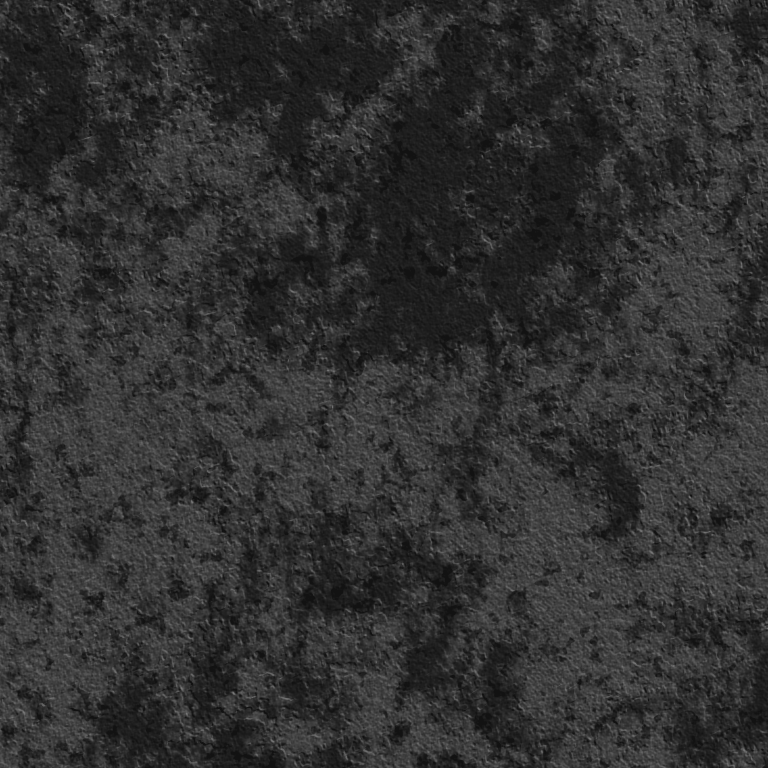
Write a WebGL 2 fragment shader that draws this texture.

```glsl
#version 300 es
precision highp float;

uniform vec2 u_resolution;
out vec4 fragColor;

float hash(vec2 p) {
    return fract(sin(dot(p, vec2(127.1, 311.7))) * 43758.5);
}

float noise(vec2 p) {
    vec2 cell = floor(p);
    vec2 f = fract(p);
    vec2 w = f * f * (3.0 - 2.0 * f);
    float low = mix(hash(cell), hash(cell + vec2(1.0, 0.0)), w.x);
    float high = mix(hash(cell + vec2(0.0, 1.0)), hash(cell + vec2(1.0, 1.0)), w.x);
    return mix(low, high, w.y);
}

// Normalised fractal noise; each octave is turned to hide the lattice
float fbm(vec2 p, int octaves, float gain) {
    const mat2 turn = mat2(0.8, 0.6, -0.6, 0.8);
    float sum = 0.0;
    float total = 0.0;
    float weight = 1.0;
    for (int i = 0; i < octaves; i++) {
        sum += weight * noise(p);
        total += weight;
        weight *= gain;
        p = turn * p * 2.03 + vec2(17.3, 9.1);
    }
    return sum / total;
}

// Worn paint: 0 is the dark ground, 1 is the pale coat
float paintCoverage(vec2 p) {
    vec2 drift = vec2(noise(p * 9.0 + 31.0), noise(p * 9.0 + 57.0)) - 0.5;
    float patches = fbm((p + 0.05 * drift) * vec2(5.6, 4.4) + 5.0, 5, 0.68) - 0.5;
    float mottle = fbm(p * vec2(34.0, 27.0) + 44.0, 4, 0.85) - 0.5;
    float streaks = noise(p * vec2(85.0, 9.0) + 80.0) - 0.5;
    return smoothstep(-0.18, 0.2, patches * 1.1 + mottle * 0.75 + streaks * 0.07);
}

// Height of the crust: ragged flakes over a fine leathery grain
float crustHeight(vec2 p, float roughness) {
    float flakes = smoothstep(0.42, 0.58, fbm(p * 70.0 + 11.0, 3, 0.7));
    float grain = fbm(p * 215.0 + 3.0, 2, 0.6);
    return flakes * roughness + 0.8 * grain;
}

float segmentDistance(vec2 p, vec2 a, vec2 b) {
    vec2 along = b - a;
    float t = clamp(dot(p - a, along) / dot(along, along), 0.0, 1.0);
    return length(p - a - along * t);
}

// A few faint, broken hairline scratches
float scratches(vec2 p, float pixel) {
    float mark = 0.0;
    vec2 bent = p + 0.006 * (vec2(noise(p * 22.0), noise(p * 22.0 + 40.0)) - 0.5);
    for (int i = 0; i < 7; i++) {
        float id = float(i);
        vec2 start = vec2(hash(vec2(id, 2.0)), hash(vec2(id, 7.0)));
        float angle = mix(-0.2, 0.65, hash(vec2(id, 13.0)));
        float reach = mix(0.04, 0.11, hash(vec2(id, 19.0)));
        vec2 end = start + reach * vec2(cos(angle), sin(angle));
        float line = 1.0 - smoothstep(0.0004, 0.0006 + pixel, segmentDistance(bent, start, end));
        mark = max(mark, line);
    }
    return mark * smoothstep(0.3, 0.7, noise(p * 90.0));
}

void main() {
    vec2 p = gl_FragCoord.xy / u_resolution.y;
    float pixel = 1.0 / u_resolution.y;

    // Base tone
    float coverage = paintCoverage(p);
    float tone = mix(0.115, 0.258, coverage);

    // Relief lit from the upper right, roughest where the coat breaks up
    float broken = 4.0 * coverage * (1.0 - coverage);
    float roughness = mix(0.3, 0.9, broken) * mix(0.6, 1.2, noise(p * 11.0 + 23.0));
    vec2 lightStep = vec2(0.0015, 0.0019);
    float slope = crustHeight(p, roughness) - crustHeight(p + lightStep, roughness);
    float strength = mix(0.1, 0.23, coverage);
    tone += strength * (max(slope, 0.0) * 1.25 + min(slope, 0.0) * 0.85);

    // Small dark pits, dusty speckle and scratches
    float pits = smoothstep(0.6, 0.74, fbm(p * 62.0 + 70.0, 3, 0.7));
    tone *= 1.0 - 0.45 * pits;
    float speckle = noise(p * 400.0 + 90.0) - 0.5;
    tone += mix(0.03, 0.085, coverage) * speckle;
    tone += 0.07 * scratches(p, pixel);

    fragColor = vec4(vec3(clamp(tone, 0.07, 0.5)), 1.0);
}
```
